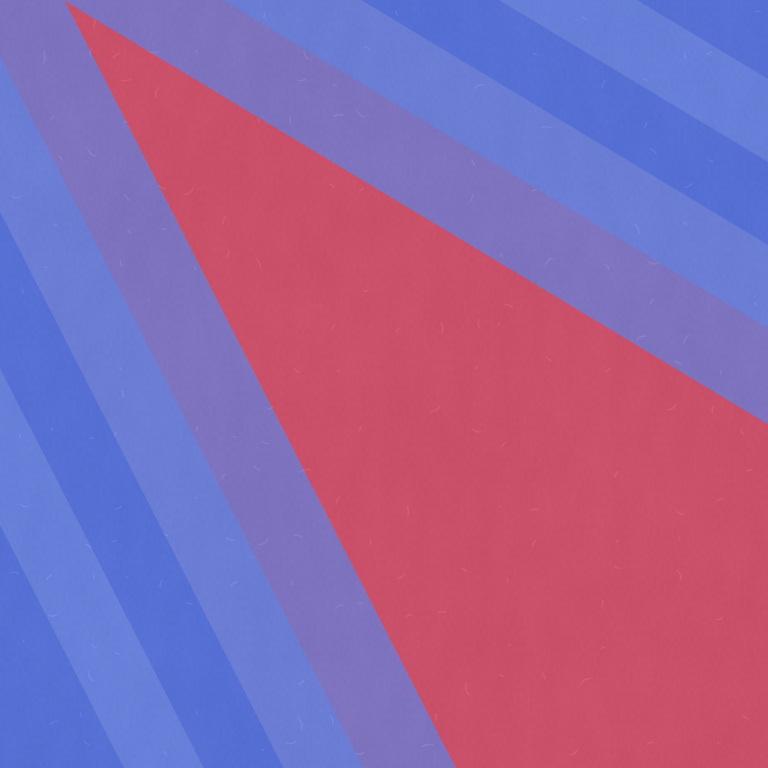
Write a WebGL 2 fragment shader that draws this background.

```glsl
#version 300 es
precision highp float;
// Draws a red wedge with parallel mitred bands of violet and blue around it.
// The wedge is two half planes; its outer distance is cut into even bands,
// then gradient noise and sparse curved fibres give a faint paper surface.

uniform vec2 u_resolution;
out vec4 fragColor;

const vec2 APEX = vec2(0.0846, 0.9987);
const float UPPER_SLOPE = 0.602;    // fall per unit of width
const float LEFT_SLOPE = 0.5098;    // width per unit of fall
const float FIRST_BAND = 0.1074;
const float BAND_WIDTH = 0.0926;
const int BAND_COUNT = 4;

const vec3 RED = vec3(0.792, 0.310, 0.408);
const vec3 VIOLET = vec3(0.494, 0.450, 0.745);
const vec3 LIGHT_BLUE = vec3(0.418, 0.490, 0.830);
const vec3 OUTER_LIGHT = vec3(0.402, 0.498, 0.845);
const vec3 DARK_BLUE = vec3(0.337, 0.436, 0.830);

const float GRAIN_STRENGTH = 0.012;
const float MOTTLE_STRENGTH = 0.010;
const float FIBRE_STRENGTH = 0.045;
const float FIBRE_CELLS = 22.0;
const float FIBRE_CHANCE = 0.35;

vec2 hash2(vec2 p) {
    vec3 q = fract(p.xyx * vec3(0.1031, 0.1030, 0.0973));
    q += dot(q, q.yzx + 33.33);
    return fract((q.xx + q.yz) * q.zy);
}

float gradientDot(vec2 cell, vec2 corner, vec2 f) {
    float angle = 6.2832 * hash2(cell + corner).x;
    return dot(vec2(cos(angle), sin(angle)), f - corner);
}

float gradientNoise(vec2 p) {
    vec2 cell = floor(p), f = fract(p);
    vec2 u = f * f * f * (f * (f * 6.0 - 15.0) + 10.0);
    vec2 e = vec2(0.0, 1.0);
    float low = mix(gradientDot(cell, e.xx, f), gradientDot(cell, e.yx, f), u.x);
    float high = mix(gradientDot(cell, e.xy, f), gradientDot(cell, e.yy, f), u.x);
    return mix(low, high, u.y);
}

// Positive outside the wedge, with mitred corners
float wedgeDistance(vec2 p) {
    vec2 q = p - APEX;
    float upper = dot(q, normalize(vec2(UPPER_SLOPE, 1.0)));
    float left = dot(q, normalize(vec2(-1.0, -LEFT_SLOPE)));
    return max(upper, left);
}

vec3 bandColour(float d, float pixel) {
    vec3 colour = mix(RED, VIOLET, smoothstep(-0.7, 0.7, d / pixel));
    for (int i = 0; i < BAND_COUNT; i++) {
        float edge = FIRST_BAND + float(i) * BAND_WIDTH;
        vec3 light = i == 0 ? LIGHT_BLUE : OUTER_LIGHT;
        vec3 band = i % 2 == 0 ? light : DARK_BLUE;
        colour = mix(colour, band, smoothstep(-0.7, 0.7, (d - edge) / pixel));
    }
    return colour;
}

// One short bent hair in some of the cells
float fibres(vec2 p, float pixel) {
    vec2 cell = floor(p * FIBRE_CELLS);
    vec2 pick = hash2(cell + 17.0);
    vec2 centre = 0.25 + 0.5 * hash2(cell + 53.0);
    vec2 q = (fract(p * FIBRE_CELLS) - centre) / FIBRE_CELLS;
    float angle = 6.2832 * pick.y;
    q = mat2(cos(angle), sin(angle), -sin(angle), cos(angle)) * q;
    float reach = mix(0.001, 0.007, hash2(cell + 91.0).x);
    q.y += 40.0 * q.x * q.x;
    float d = length(vec2(max(abs(q.x) - reach, 0.0), q.y));
    float line = 1.0 - smoothstep(0.0003, 0.0003 + pixel, d);
    return line * step(pick.x, FIBRE_CHANCE);
}

void main() {
    vec2 p = gl_FragCoord.xy / u_resolution.y;
    float pixel = 1.0 / u_resolution.y;
    vec3 colour = bandColour(wedgeDistance(p), pixel);

    // Paper surface
    float grain = gradientNoise(p * vec2(230.0, 150.0) + 7.3);
    float mottle = gradientNoise(p * vec2(34.0, 16.0)) + gradientNoise(p * 5.0 + 3.7);
    colour += GRAIN_STRENGTH * grain + MOTTLE_STRENGTH * mottle;
    colour += FIBRE_STRENGTH * fibres(p, pixel);

    fragColor = vec4(clamp(colour, 0.0, 1.0), 1.0);
}
```
